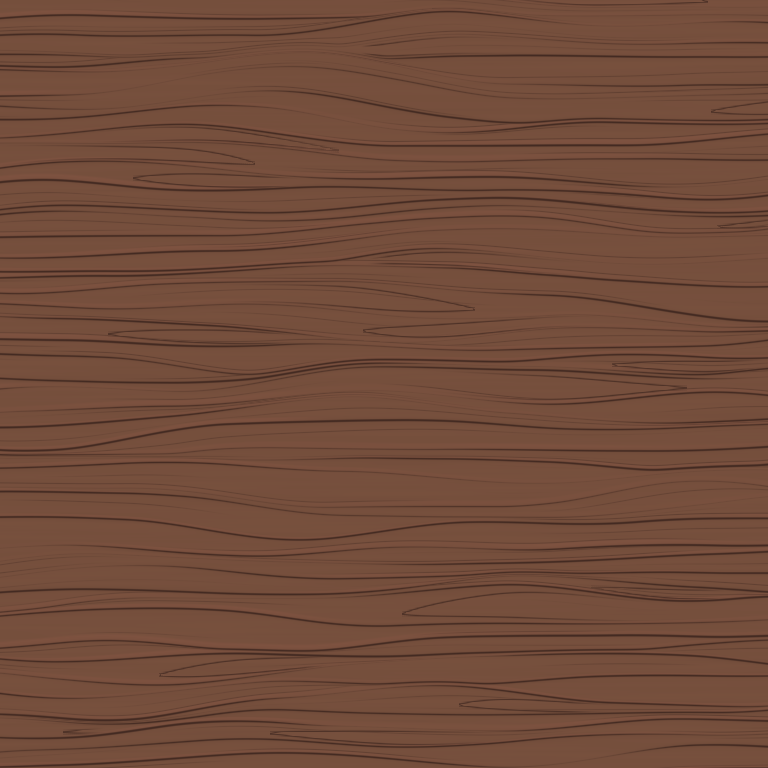
Write a Shadertoy shader that draws this texture.

```glsl
// Brown wood grain: wavy dark horizontal lines with reddish edges and pointed tongues.

float hash(float n) { return fract(sin(n * 12.9898) * 43758.5453); }

float hash2(vec2 p) { return fract(sin(dot(p, vec2(12.9898, 78.233))) * 43758.5453); }

// Smooth 1D noise along x, with an independent track per seed
float wave(float x, float seed) {
    x += 10.0 + 7.0 * hash(seed + 0.37);
    float cell = floor(x), t = fract(x);
    t = t * t * (3.0 - 2.0 * t);
    return mix(hash2(vec2(cell, seed)), hash2(vec2(cell + 1.0, seed)), t);
}

float noise(vec2 p) {
    float row = floor(p.y), t = fract(p.y);
    return mix(wave(p.x, row), wave(p.x, row + 1.0), t * t * (3.0 - 2.0 * t));
}

float smoothMax(float a, float b) {
    return 0.5 * (a + b + sqrt((a - b) * (a - b) + 0.00001));
}

// Coverage of a stroke with half width w at distance d
float stroke(float d, float w) {
    float soft = 0.9 / iResolution.y;
    return (1.0 - smoothstep(w - soft, w + soft, abs(d))) * min(1.0, 0.4 + w / soft);
}

void mainImage(out vec4 fragColor, in vec2 fragCoord) {
    vec2 p = fragCoord / iResolution.y;
    float ink = 0.0, shade = 0.0, blush = 0.0;
    float below = -0.12, belowStrength = 1.0;

    // Lines stacked from bottom to top; each is pushed clear of the one below
    for (int i = -5; i < 54; i++) {
        float id = float(i) + 50.0;
        float y = float(i) + 0.3 + 1.0 * (wave(p.x * 4.5, id) - 0.5)
                + 1.0 * (wave(p.x * 2.1, id + 100.0) - 0.5)
                + 2.2 * (noise(vec2(p.x * 3.6, id * 0.3 + 300.0)) - 0.5);
        y = smoothMax(y / 49.0, below + 0.0045);
        float gap = y - below;
        float height = p.y - below;
        float u = height / gap;
        float inside = step(0.0, u) * step(u, 1.0);

        // Main line, swelling and thinning like a pen stroke, with a soft shadow
        float pressure = wave(p.x * 3.2, id + 400.0);
        float strength = smoothstep(0.05, 0.5, pressure);
        ink = max(ink, stroke(p.y - y, 0.0004 + 0.0010 * pressure) * (0.2 + 0.75 * strength));
        shade = max(shade, exp(-abs(p.y - y) / 0.0016) * 0.5 * strength);

        // Reddish strip above the lower line, closed by a thin companion line
        float edge = 0.003 + 0.006 * wave(p.x * 3.0, id + 500.0);
        float glow = smoothstep(0.2, 0.6, wave(p.x * 2.6, id + 550.0)) * (0.3 + 0.7 * belowStrength);
        blush = max(blush, inside * glow * (1.0 - smoothstep(0.7 * edge, 1.15 * edge, height)));
        float companion = smoothstep(0.5, 0.8, wave(p.x * 2.6, id + 650.0));
        ink = max(ink, inside * stroke(height - edge, 0.0005) * companion * 0.6);

        // Faint hairline that drifts within the gap
        float hairY = mix(below, y, 0.2 + 0.7 * wave(p.x * 2.0, id + 600.0));
        float hair = smoothstep(0.5, 0.9, wave(p.x * 4.0, id + 700.0));
        ink = max(ink, stroke(p.y - hairY, 0.0005) * hair * 0.5);

        // Pointed tongue that opens sideways where the gap is wide
        float side = hash(id + 5.1) < 0.8 ? 1.0 : -1.0;
        float t = side * (p.x - hash(id + 9.7));
        float v = 2.0 * u - 1.0 + 0.3 * exp(-12.0 * abs(t));
        float open = 1.0 - exp(-9.0 * t);
        float tongue = v * v - 0.65 * open * sqrt(abs(open));
        float slope = length(vec2(dFdx(tongue), dFdy(tongue))) * iResolution.y;
        float fade = inside * step(hash(id + 2.3), 0.5) * step(0.0, t)
                   * (1.0 - smoothstep(0.12, 0.35, t)) * smoothstep(0.013, 0.020, gap);
        ink = max(ink, stroke(tongue / max(slope, 0.001), 0.0008) * fade * 0.8);

        below = y;
        belowStrength = strength;
    }

    // Base wood with faint long streaks
    float streaks = noise(p * vec2(5.0, 230.0)) + 0.5 * noise(p * vec2(11.0, 420.0) + 37.0);
    vec3 color = vec3(0.462, 0.311, 0.238) * (0.985 + 0.020 * streaks);
    color = mix(color, vec3(0.502, 0.325, 0.255), 0.75 * blush);
    color = mix(color, vec3(0.345, 0.228, 0.172), shade);
    color = mix(color, vec3(0.255, 0.160, 0.128), ink);
    fragColor = vec4(color, 1.0);
}
```
